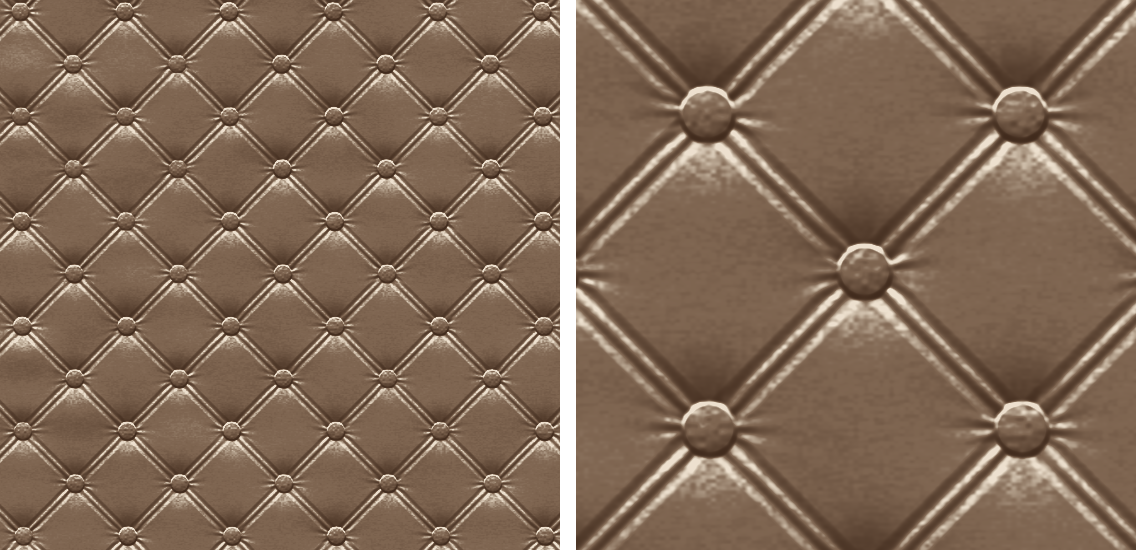
Left, the full canvas; right, a detail of the centre.
This texture is drawn by a Shadertoy shader. Its source:

```glsl
// Tufted metallic leather: a diagonal grid of buttons joined by piped seams.
// A height field of pillows, welts, puckers and domes is lit from the top by
// its slope along the light, then tinted through a brown ramp with fine grain.

const vec2  PITCH       = vec2(0.1863, 0.1873);  // button spacing, canvas widths
const vec2  FIRST       = vec2(0.0365, 0.0208);  // first button, from top left
const float SHEAR       = 0.006;                 // slight sideways drift downwards
const vec2  LIGHT_DIR   = vec2(0.12, 1.0);       // slopes rising this way are lit
const float BUTTON_R    = 0.088;                 // lengths below are in pitches
const float WELT_WIDTH  = 0.022;
const float WELT_HEIGHT = 0.019;
const float PILLOW_EDGE = 0.021;
const float PUCKER_SIZE = 0.155;
const float PUCKER_DEEP = 0.072;
const float WRINKLE     = 0.0065;
const vec2  GRAIN_FREQ  = vec2(330.0, 440.0);    // cells per canvas width

const vec3 DEEP  = vec3(0.25, 0.165, 0.11);
const vec3 BASE  = vec3(0.495, 0.395, 0.315);
const vec3 SHEEN = vec3(0.74, 0.67, 0.59);
const vec3 GLINT = vec3(0.93, 0.88, 0.81);

float hash(vec2 p) {
    vec3 a = fract(vec3(p.xyx) * 0.1031);
    a += dot(a, a.yzx + 33.33);
    return fract((a.x + a.y) * a.z);
}

float noise(vec2 p) {
    vec2 i = floor(p), f = fract(p);
    f = f * f * (3.0 - 2.0 * f);
    return mix(mix(hash(i), hash(i + vec2(1, 0)), f.x),
               mix(hash(i + vec2(0, 1)), hash(i + vec2(1, 1)), f.x), f.y);
}

// Seams run where either diagonal coordinate is whole; buttons where both are.
vec2 diagonal(vec2 q) { return vec2(q.x + q.y, q.x - q.y); }

// Offset from the nearest button, in pitches.
vec2 fromButton(vec2 q) {
    vec2 d = diagonal(q);
    d -= round(d);
    return 0.5 * vec2(d.x + d.y, d.x - d.y);
}

float height(vec2 q) {
    vec2 diag = diagonal(q), id = round(diag);
    vec2 d = abs(diag - id), o = fromButton(q);
    float r = length(o), seam = min(d.x, d.y) * 0.7071;
    float vary = hash(id + 51.0);

    // Pillow edges and the raised welt between them
    float h = PILLOW_EDGE * smoothstep(0.018, 0.064, seam);
    h += WELT_HEIGHT * exp(-pow(seam / WELT_WIDTH, 2.0));

    // Leather pulled down towards the button, with radial wrinkles
    float pull = exp(-pow(r / PUCKER_SIZE, 2.0));
    float angle = atan(o.y, o.x + 1e-5);
    float folds = sin(13.0 * angle + 6.28 * vary)
                + 0.7 * sin(19.0 * angle + 15.0 * hash(id + 7.0));
    float side = 0.25 + 0.75 * abs(o.x) / (r + 0.001);
    h -= PUCKER_DEEP * (0.85 + 0.3 * vary) * pull;
    h += WRINKLE * folds * side * pull * smoothstep(0.06, 0.13, r);

    // Broad uneven folds, stronger towards the left
    h += mix(0.035, 0.015, smoothstep(0.0, 3.0, q.x)) * noise(q * vec2(1.8, 3.4) + 20.0);

    // Pebbled button dome
    float dome = -0.035 + 0.045 * sqrt(max(0.0, 1.0 - r * r / (BUTTON_R * BUTTON_R * 1.25)));
    dome += 0.006 * noise(q * 48.0 + 90.0);
    return mix(dome, h, smoothstep(BUTTON_R - 0.012, BUTTON_R + 0.008, r));
}

void mainImage(out vec4 fragColor, in vec2 fragCoord) {
    vec2 p = vec2(fragCoord.x, iResolution.y - fragCoord.y) / iResolution.x;
    vec2 q = (p - FIRST - vec2(SHEAR * p.y, 0.0)) / PITCH;

    // Slope along the light, sampled no finer than a pixel
    float span = max(0.006, 0.6 / (iResolution.x * PITCH.x));
    vec2 e = normalize(LIGHT_DIR) * span;
    float slope = (height(q + e) - height(q - e)) / (2.0 * span);

    // Fine grain: specks and horizontal threads, livelier on lit slopes
    float speck = noise(p * GRAIN_FREQ) - 0.5;
    float thread = noise(p * vec2(120.0, 480.0) + 300.0) - 0.5;
    float lit = smoothstep(0.03, 0.4, slope);
    float shade = slope * 1.25 + speck * mix(0.13, 0.5, lit) + thread * 0.09;

    // Soft cloudiness of the finish
    shade += 0.16 * (noise(q * vec2(1.3, 2.2) + 70.0) - 0.5);

    // Shadow around the button rim and just above it
    vec2 o = fromButton(q);
    float r = length(o);
    float rim = exp(-pow((r - BUTTON_R) / 0.018, 2.0));
    float above = exp(-dot((o + vec2(0.0, 0.12)) / vec2(0.09, 0.06),
                           (o + vec2(0.0, 0.12)) / vec2(0.09, 0.06)));
    shade -= 0.28 * rim + 0.16 * above;

    // Tone ramp
    vec3 color = mix(BASE, DEEP, 1.0 - exp(-1.5 * max(-shade, 0.0)));
    color = mix(color, SHEEN, smoothstep(0.0, 0.62, shade));
    color = mix(color, GLINT, smoothstep(0.45, 0.95, shade));
    fragColor = vec4(color, 1.0);
}
```
